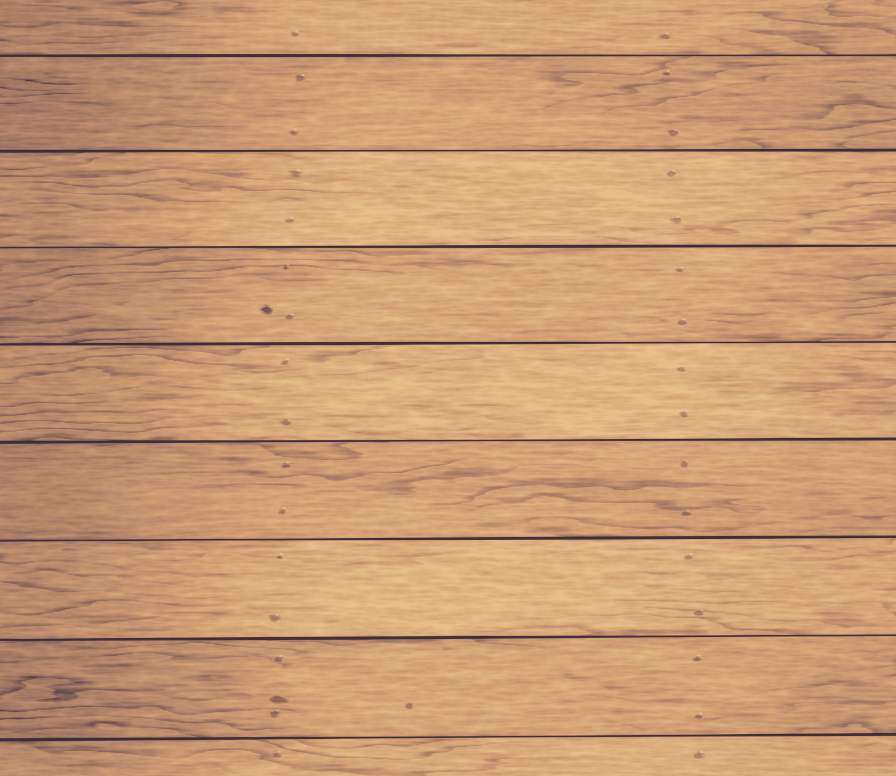
Give the GLSL for this texture, as a WebGL 1 fragment shader.

```glsl
precision highp float;

uniform vec2 u_resolution;

const vec3 HONEY = vec3(0.88, 0.71, 0.51);
const vec3 TAN = vec3(0.82, 0.62, 0.45);
const vec3 BROWN = vec3(0.73, 0.54, 0.42);
const vec3 UMBER = vec3(0.62, 0.46, 0.38);
const vec3 DUSK = vec3(0.49, 0.36, 0.34);
const vec3 SEAM = vec3(0.24, 0.18, 0.23);
const float BOARD = 0.125;

float hash(vec2 p) {
  return fract(sin(dot(p, vec2(127.1, 311.7))) * 4375.85);
}

// Distance to the nearest scattered point
float cellular(vec2 p) {
  vec2 cell = floor(p);
  float nearest = 2.0;
  for (int j = -1; j <= 1; j++) {
    for (int i = -1; i <= 1; i++) {
      vec2 c = cell + vec2(float(i), float(j));
      vec2 site = c + vec2(hash(c), hash(c + 37.3));
      nearest = min(nearest, length(p - site));
    }
  }
  return nearest;
}

// Layered sines, roughly -1 to 1
float waves(vec2 p) {
  float sum = 0.0;
  float amp = 0.55;
  for (int i = 0; i < 5; i++) {
    sum += amp * sin(p.x + 1.4 * sin(p.y));
    p = mat2(1.6, 1.1, -1.1, 1.6) * p + 3.1;
    amp *= 0.55;
  }
  return sum;
}

// Board index, counted down from the first seam; boards widen slightly
float boardRow(float depth) {
  float u = depth - 0.0715;
  return 2.0 * u / (0.1222 + sqrt(0.01493 + 0.00188 * u));
}

// Thin growth lines, sharp on one side
float growthLine(float phase) {
  float f = fract(phase);
  return smoothstep(0.55, 0.9, f) * (1.0 - smoothstep(0.93, 1.0, f));
}

float spot(vec2 d, vec2 size, float ragged) {
  return 1.0 - smoothstep(0.35, 1.0, length(d / size) + ragged);
}

// Two nail marks in each of two columns on every board
float nailMarks(vec2 local, float id, float depth, float ragged) {
  float marks = 0.0;
  for (int c = 0; c < 2; c++) {
    for (int k = 0; k < 2; k++) {
      vec2 key = vec2(id * 3.0 + float(c), float(k) + 5.0);
      float column = mix(0.385 - 0.035 * depth, 0.86 + 0.045 * depth, float(c));
      vec2 centre = vec2(column + 0.012 * (hash(key) - 0.5),
                         0.22 + 0.55 * float(k) + 0.12 * (hash(key + 9.0) - 0.5));
      vec2 d = (local - centre) * vec2(1.0, BOARD);
      float size = mix(0.004, 0.008, hash(key + 4.0));
      marks += spot(d, vec2(size * 1.3, size * 0.8), ragged) * 2.2;
      marks -= spot(d - vec2(0.003, -0.004), vec2(0.003, 0.002), 0.0) * 1.2;
    }
  }
  return marks;
}

// Wood colour for a darkness from 0 to 5
vec3 woodTone(float d) {
  vec3 c = mix(HONEY, TAN, clamp(d, -0.4, 1.0));
  c = mix(c, BROWN, clamp(d - 1.0, 0.0, 1.0));
  c = mix(c, UMBER, clamp(d - 2.0, 0.0, 1.0));
  c = mix(c, DUSK, clamp(d - 3.0, 0.0, 1.0));
  return mix(c, SEAM, clamp(d - 4.0, 0.0, 1.0));
}

void main() {
  vec2 p = gl_FragCoord.xy / u_resolution.y;
  float pixel = 1.0 / u_resolution.y;
  float depth = 1.0 - p.y;

  // Boards with a slight tilt
  float row = boardRow(depth + 0.0065 * depth * (p.x - 0.577));
  float id = floor(row);
  vec2 local = vec2(p.x, row - id);
  float seed = 40.0 * hash(vec2(id, 2.7));

  // Fibres follow the bend of the grain
  float bend = waves(vec2(p.x * 4.2 + seed, local.y * 2.4 + seed * 0.7));
  vec2 fibre = vec2(p.x, p.y + 0.006 * bend) + seed;
  float coarse = 0.45 - cellular(fibre * vec2(9.0, 130.0));
  float fine = 0.45 - cellular(fibre * vec2(28.0, 230.0));
  float pores = 0.45 - cellular(fibre * vec2(75.0, 190.0));

  // Growth lines fade in and out along the board
  float patches = waves(vec2(p.x * 5.0 - seed, local.y * 3.0 + seed));
  float phase = local.y * 6.5 + 1.9 * bend + 0.25 * coarse;
  float lines = growthLine(phase) * smoothstep(-0.5, 0.9, patches + coarse);

  // Uneven light and board tone
  float shade = 1.7 * pow(1.0 - smoothstep(0.0, 0.55, p.x), 1.5);
  shade += 0.45 * smoothstep(0.8, 1.15, p.x) + 0.3 * smoothstep(0.7, 1.0, p.y);
  float boardTone = 0.2 * cos(3.1416 * id) + 0.3 * (hash(vec2(id, 8.1)) - 0.5);

  float dark = 0.42 + shade + boardTone + 0.25 * patches;
  dark += 0.85 * coarse + 0.8 * fine + 0.5 * pores + 1.5 * lines;

  // Nails and knots
  dark += nailMarks(local, id, depth, 0.7 * pores);
  dark += 3.5 * spot(p - vec2(0.343, 0.601), vec2(0.010, 0.008), pores * 0.5);
  dark += 2.8 * spot(p - vec2(0.358, 0.098), vec2(0.016, 0.006), pores * 0.5);
  dark += 2.2 * spot(p - vec2(0.527, 0.090), vec2(0.007, 0.006), pores * 0.5);

  // Seams with a soft worn shadow
  float seamId = floor(row + 0.5);
  float gap = abs(row - seamId) * BOARD;
  float halfWidth = 0.0016 + 0.0005 * sin(seamId * 2.0 + p.x * 5.0);
  dark += (0.9 + 0.8 * coarse) * exp(-gap * 300.0);
  float seam = 1.0 - smoothstep(halfWidth - pixel * 0.7, halfWidth + pixel * 0.7, gap);
  dark = mix(dark, 5.0, seam);

  gl_FragColor = vec4(woodTone(dark), 1.0);
}
```
